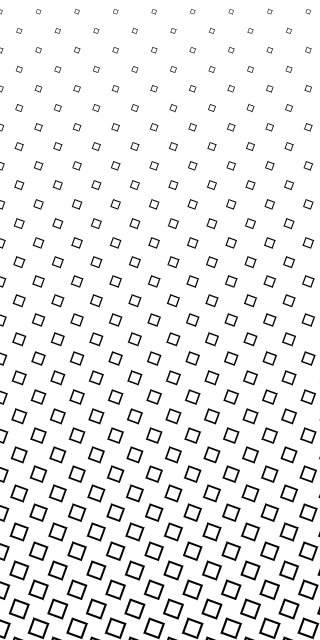
Write a Shadertoy shader that draws this pattern.

```glsl
// Staggered grid of tilted black square outlines that shrink from bottom to top on white.

const vec3 PAPER = vec3(1.0);
const vec3 INK = vec3(0.0);

// Pixel coverage of the region where dist is negative
float coverage(float dist, float pixel) {
    return clamp(0.5 - dist / pixel, 0.0, 1.0);
}

// Sharp-cornered square outline, stroked inwards
float squareOutline(vec2 p, float halfSize, float stroke, float pixel) {
    float dist = max(abs(p.x), abs(p.y)) - halfSize;
    return coverage(dist, pixel) - coverage(dist + stroke, pixel);
}

mat2 rotation(float angle) {
    float c = cos(angle), s = sin(angle);
    return mat2(c, s, -s, c);
}

void mainImage(out vec4 fragColor, in vec2 fragCoord) {
    float pixel = 1.0 / iResolution.x;
    vec2 uv = fragCoord * pixel;

    float rowStep = 0.06022;
    float colStep = 2.0 * rowStep;
    float firstRow = 0.0365;
    mat2 tilt = rotation(radians(20.0));

    // Large squares cross row borders, so visit the neighbouring rows too
    float nearestRow = round((uv.y - firstRow) / rowStep);
    float ink = 0.0;
    for (int i = -1; i <= 1; i++) {
        float row = nearestRow + float(i);
        float shift = 0.5 * mod(row, 2.0);
        float column = round(uv.x / colStep - shift) + shift;
        vec2 center = vec2(column * colStep, firstRow + row * rowStep);

        float halfSize = mix(0.0266, 0.0068, row / 32.0);
        ink = max(ink, squareOutline(tilt * (uv - center), halfSize, 0.25 * halfSize, pixel));
    }

    fragColor = vec4(mix(PAPER, INK, ink), 1.0);
}
```
